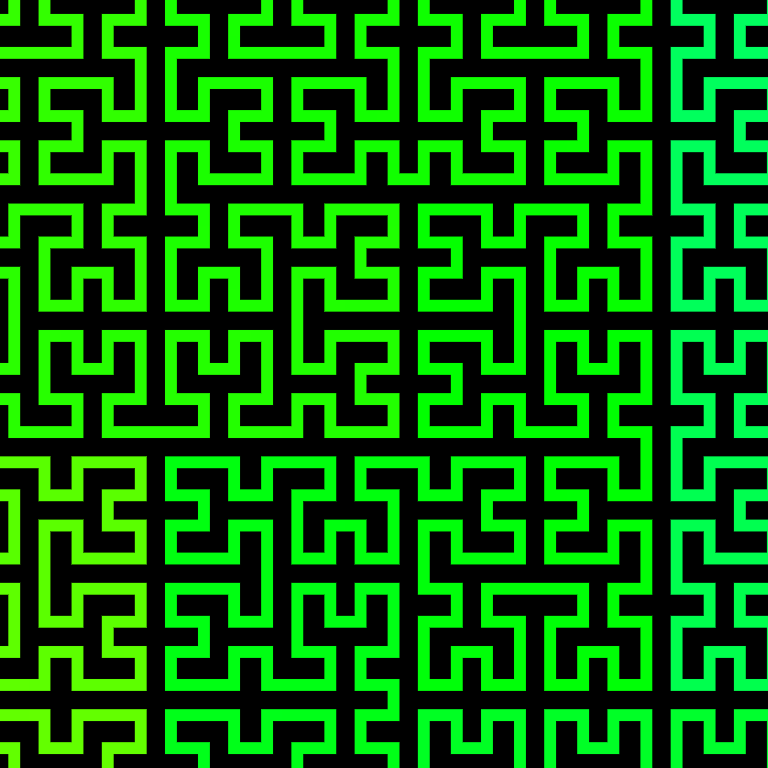
This pattern is drawn by a WebGL 1 fragment shader. Its source:

```glsl
precision highp float;
// A close view of a Hilbert curve on black, its hue drifting from lime to teal along the path.

uniform vec2 u_resolution;

// Position of a cell along a 64 by 64 Hilbert curve.
float hilbertIndex(vec2 cell) {
  float index = 0.0;
  float size = 32.0;
  for (int level = 0; level < 6; level++) {
    vec2 side = step(size, cell);
    float quadrant = side.x > 0.5 ? 3.0 - side.y : side.y;
    index += quadrant * size * size;
    cell -= size * side;
    // The two lower quadrants are transposed, the right one also turned.
    if (side.y < 0.5) {
      if (side.x > 0.5) cell = size - 1.0 - cell;
      cell = cell.yx;
    }
    size *= 0.5;
  }
  return index;
}

// Corner of the curve in a cell; paired cells sit slightly farther apart.
vec2 curveVertex(vec2 cell) {
  return cell + 0.5 + 0.022 * (2.0 * mod(cell, 2.0) - 1.0);
}

// Square-ended distance to an axis-aligned segment.
float segmentDistance(vec2 p, vec2 a, vec2 b) {
  vec2 q = abs(p - 0.5 * (a + b)) - 0.5 * abs(b - a);
  return max(q.x, q.y);
}

// Lime before the midpoint of the path, pure green at it, teal after.
vec3 pathColor(float index) {
  float drift = (index - 1776.0) * 0.000603;
  return vec3(max(-drift, 0.0), 1.0, max(drift, 0.0));
}

void main() {
  float cellsAcross = 24.3;
  float shortSide = min(u_resolution.x, u_resolution.y);
  vec2 p = (gl_FragCoord.xy - 0.5 * u_resolution) / shortSide * cellsAcross;
  p += vec2(23.22, 50.0);

  vec2 cell = floor(p);
  vec2 corner = curveVertex(cell);
  float index = hilbertIndex(cell);

  // Join this cell to the neighbours that come just before and after it.
  float dist = 1.0;
  for (int i = 0; i < 4; i++) {
    float k = float(i);
    vec2 stepTo = i < 2 ? vec2(2.0 * k - 1.0, 0.0) : vec2(0.0, 2.0 * k - 5.0);
    vec2 neighbour = cell + stepTo;
    if (abs(abs(hilbertIndex(neighbour) - index) - 1.0) < 0.5) {
      dist = min(dist, segmentDistance(p, corner, curveVertex(neighbour)));
    }
  }

  float pixel = cellsAcross / shortSide;
  float line = 1.0 - smoothstep(-0.6 * pixel, 0.6 * pixel, dist - 0.188);
  gl_FragColor = vec4(pathColor(index) * line, 1.0);
}
```
